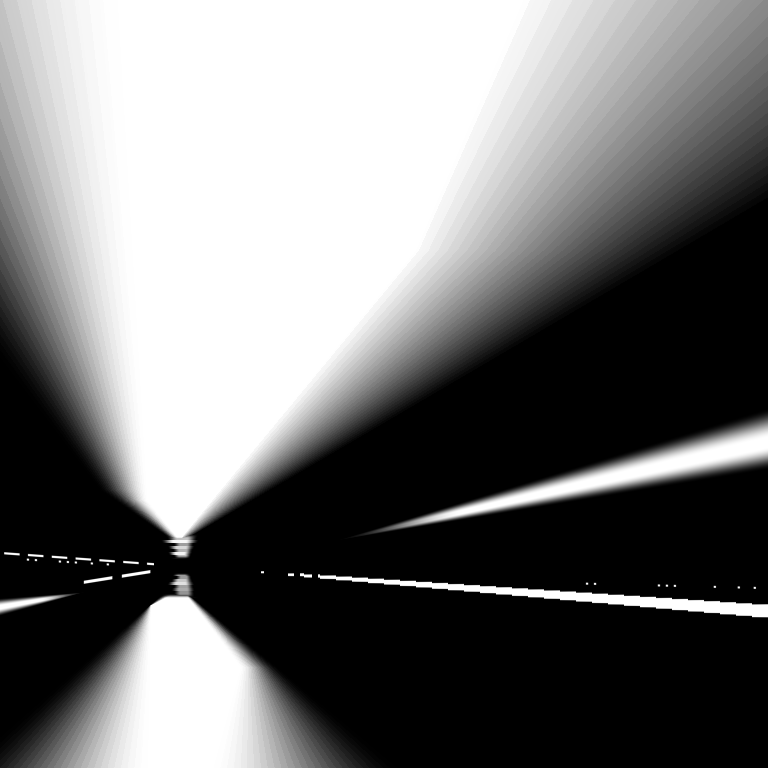
This background is drawn by a Shadertoy shader. Its source:

```glsl
const vec2 UPPER_APEX = vec2(0.234, 0.297);
const vec2 LOWER_APEX = vec2(0.234, 0.225);
const vec2 CORE = vec2(0.237, 0.263);
const vec2 RIGHT_RAY = vec2(0.436, 0.2956);
const vec2 LEFT_RAY = vec2(0.111, 0.229);
const vec2 ROAD_START = vec2(0.3125, 0.2565);
const float BAND_COUNT = 28.0;
const float BAND_STRENGTH = 0.75;
const float CORE_ROWS = 256.0;
const float ROAD_STEPS = 48.0;
const float DOT_PERIOD = 0.0104;

float hash(float n) {
    return fract(sin(n * 12.9898) * 43758.5453);
}

// Linear rise from the dark edge to the bright edge, split into faint bands
float bandedRamp(float dark, float bright, float x) {
    float t = clamp((x - dark) / (bright - dark), 0.0, 1.0);
    return mix(t, floor(t * BAND_COUNT + 0.5) / BAND_COUNT, BAND_STRENGTH);
}

float softCurve(float t) {
    return t * t * (3.0 - 2.0 * t);
}

// Antialiased coverage of a strip around zero
float strip(float offset, float halfWidth) {
    float aa = 0.75 / iResolution.y;
    return 1.0 - smoothstep(halfWidth - aa, halfWidth + aa, abs(offset));
}

float dashes(float x, float period, float duty) {
    return strip((fract(x / period) - 0.5) * period, 0.5 * duty * period);
}

float upperBeam(vec2 p) {
    vec2 q = p - UPPER_APEX;
    float h = max(q.y, 0.0);
    float leftDark = max(-0.054 - 0.77 * h, -0.0104 - 1.44 * h);
    float leftBright = max(-0.039 - 0.046 * h, -0.8 * h);
    float rightBright = min(0.81 * h, 0.147 + 0.42 * h);
    float rightDark = 0.0065 + 1.72 * h;
    float left = softCurve(bandedRamp(leftDark, leftBright, q.x));
    float right = pow(bandedRamp(rightDark, rightBright, q.x), 1.12);
    return left * right * smoothstep(-0.002, 0.004, q.y);
}

float lowerBeam(vec2 p) {
    vec2 q = p - LOWER_APEX;
    float d = max(-q.y, 0.0);
    float leftBright = max(-0.037, -0.01 - 2.0 * d);
    float rightBright = min(0.008 + 0.75 * d, 0.107 - 0.3 * d);
    float left = softCurve(bandedRamp(-0.024 - 1.15 * d, leftBright, q.x));
    float right = softCurve(bandedRamp(0.013 + 1.22 * d, rightBright, q.x));
    return left * right * smoothstep(-0.002, 0.004, -q.y);
}

// Ragged horizontal slices where the beams meet
float core(vec2 p) {
    vec2 q = p - CORE;
    float jitter = hash(floor(p.y * CORE_ROWS));
    float width = 0.007 + 0.4 * abs(q.y) * (0.4 + jitter);
    float slice = 1.0 - smoothstep(0.3 * width, width, abs(q.x + 0.006 * (jitter - 0.5)));
    float reach = smoothstep(0.009, 0.014, abs(q.y)) * (1.0 - smoothstep(0.036, 0.042, abs(q.y)));
    return slice * reach * (0.55 + 0.45 * jitter);
}

// Wedge of light widening from its tip; spread holds the upper and lower slopes
float ray(float along, float offset, vec2 spread, float fadeIn) {
    float a = max(along, 0.0001);
    float width = a * (offset > 0.0 ? spread.x : spread.y);
    return (1.0 - smoothstep(0.15, 1.0, abs(offset) / width)) * smoothstep(0.0, fadeIn, along);
}

// Stepped line that breaks into fragments near the core
float road(vec2 p) {
    float cell = floor(p.x * ROAD_STEPS);
    float along = p.x - ROAD_START.x;
    float stepped = cell / ROAD_STEPS - ROAD_START.x;
    float halfWidth = 0.001 + 0.0109 * max(along, 0.0);
    float lit = step(hash(floor(p.x * 128.0)), 0.3 + along * 4.0);
    return strip(p.y - ROAD_START.y + 0.0777 * stepped, halfWidth) * lit * step(0.0, along);
}

float dotRow(vec2 p, float height, float density) {
    float lit = step(1.0 - density, hash(floor(p.x / DOT_PERIOD) + 7.0));
    return strip(p.y - height, 0.0013) * dashes(p.x, DOT_PERIOD, 0.28) * lit;
}

// Thin broken lines along the horizon
float horizonDetails(vec2 p) {
    float nearLeft = 1.0 - step(0.2, p.x);
    float longDashes = strip(p.y - 0.280 + 0.073 * p.x, 0.0014) * dashes(p.x, 0.031, 0.65);
    float shortDashes = strip(p.y - 0.241 - 0.16 * (p.x - 0.104), 0.002)
        * dashes(p.x - 0.103, 0.0495, 0.75) * step(0.103, p.x);
    float leftDots = dotRow(p, 0.2735 - 0.06 * p.x, 0.35);
    float rightDots = dotRow(p, 0.241 - 0.025 * (p.x - 0.725), 0.4) * step(0.72, p.x);
    return (longDashes + shortDashes + leftDots) * nearLeft + rightDots;
}

void mainImage(out vec4 fragColor, in vec2 fragCoord) {
    vec2 p = fragCoord / iResolution.xy;
    float light = max(upperBeam(p), lowerBeam(p));
    light = max(light, core(p));

    // Side rays
    vec2 r = p - RIGHT_RAY;
    light += ray(r.x, r.y - 0.226 * r.x, vec2(0.081, 0.062), 0.17);
    vec2 l = vec2(LEFT_RAY.x - p.x, p.y - LEFT_RAY.y);
    light += ray(l.x, l.y + 0.176 * l.x, vec2(0.106), 0.06);

    light += road(p) + horizonDetails(p);
    fragColor = vec4(vec3(clamp(light, 0.0, 1.0)), 1.0);
}
```
